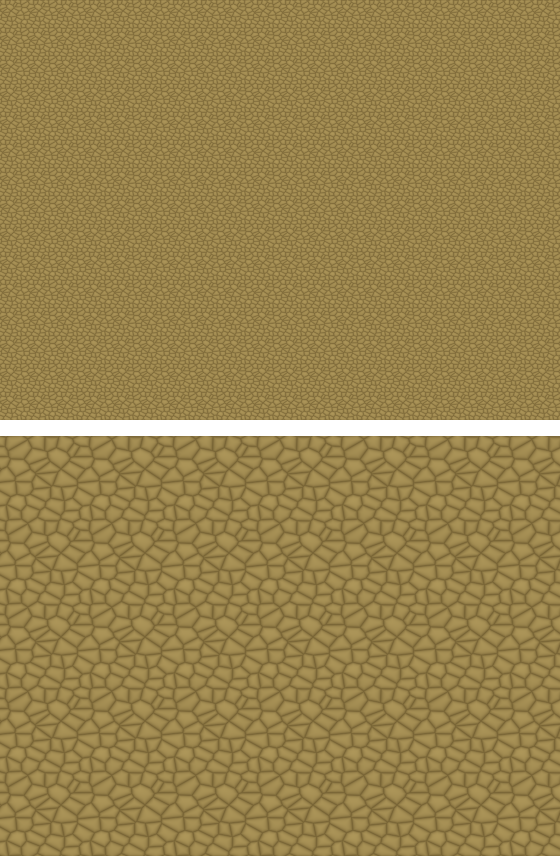
Top, the full canvas; bottom, a detail of the centre.
Write a Shadertoy shader that draws this texture.

```glsl
#define TILES vec2(20.0, 15.0)
#define STONES_PER_TILE vec2(5.0, 7.0)
#define STONE_ASPECT vec2(1.15, 1.0)
#define JITTER 0.92
#define CRACK_FALLOFF 8.2
#define TOP_LIGHT 0.22
#define TINT_RANGE 0.07
#define SAMPLES 2
#define CRACK_COLOR vec3(0.452, 0.376, 0.196)
#define STONE_COLOR vec3(0.662, 0.573, 0.339)

// Integer hash: two random values for a cell
vec2 hash2(vec2 cell) {
    uvec2 q = uvec2(cell + 1.0) * uvec2(1597u, 3812u);
    uint n = (q.x ^ q.y ^ 7919u) * 747796405u + 289133u;
    n = ((n >> 15) ^ n) * 277803737u;
    n ^= n >> 13;
    uint m = n * 747796405u + 12345u;
    m ^= m >> 16;
    return vec2(float(n & 65535u), float(m & 65535u)) / 65535.0;
}

// Stone centre within its cell; the layout wraps at each tile
vec2 stoneCentre(vec2 cell) {
    vec2 id = mod(cell, STONES_PER_TILE);
    vec2 spread = vec2(JITTER);
    // Calmer rows at the tile border leave a straighter bed joint
    if (id.y < 0.5 || id.y > STONES_PER_TILE.y - 1.5) spread.y *= 0.5;
    return 0.5 + (hash2(id) - 0.5) * spread;
}

vec3 stoneField(vec2 p) {
    vec2 base = floor(p);
    vec2 local = p - base;

    // Nearest stone
    vec2 nearCell = vec2(0.0);
    vec2 toNear = vec2(0.0);
    float nearest = 1e5;
    for (int y = -1; y <= 1; y++)
    for (int x = -1; x <= 1; x++) {
        vec2 cell = vec2(x, y);
        vec2 r = (cell + stoneCentre(base + cell) - local) * STONE_ASPECT;
        float d = dot(r, r);
        if (d < nearest) {
            nearest = d;
            toNear = r;
            nearCell = cell;
        }
    }

    // Distance to the crack around it
    float edge = 1e5;
    for (int y = -2; y <= 2; y++)
    for (int x = -2; x <= 2; x++) {
        if (x == 0 && y == 0) continue;
        vec2 cell = nearCell + vec2(x, y);
        vec2 r = (cell + stoneCentre(base + cell) - local) * STONE_ASPECT;
        edge = min(edge, dot(0.5 * (toNear + r), normalize(r - toNear)));
    }

    // Rounded stone, lit from above, with its own tint
    float height = 1.0 - exp(-CRACK_FALLOFF * max(edge, 0.0));
    float tint = hash2(mod(base + nearCell, STONES_PER_TILE) + 31.0).x - 0.5;
    float shade = height * (1.0 - TOP_LIGHT * toNear.y + TINT_RANGE * tint);
    return mix(CRACK_COLOR, STONE_COLOR, shade);
}

void mainImage(out vec4 fragColor, in vec2 fragCoord) {
    vec3 color = vec3(0.0);
    // Average a small grid of samples to smooth the fine cracks
    for (int j = 0; j < SAMPLES; j++)
    for (int i = 0; i < SAMPLES; i++) {
        vec2 offset = (vec2(i, j) + 0.5) / float(SAMPLES) - 0.5;
        vec2 uv = (fragCoord + offset) / iResolution.xy;
        color += stoneField(uv * TILES * STONES_PER_TILE);
    }
    fragColor = vec4(color / float(SAMPLES * SAMPLES), 1.0);
}
```
